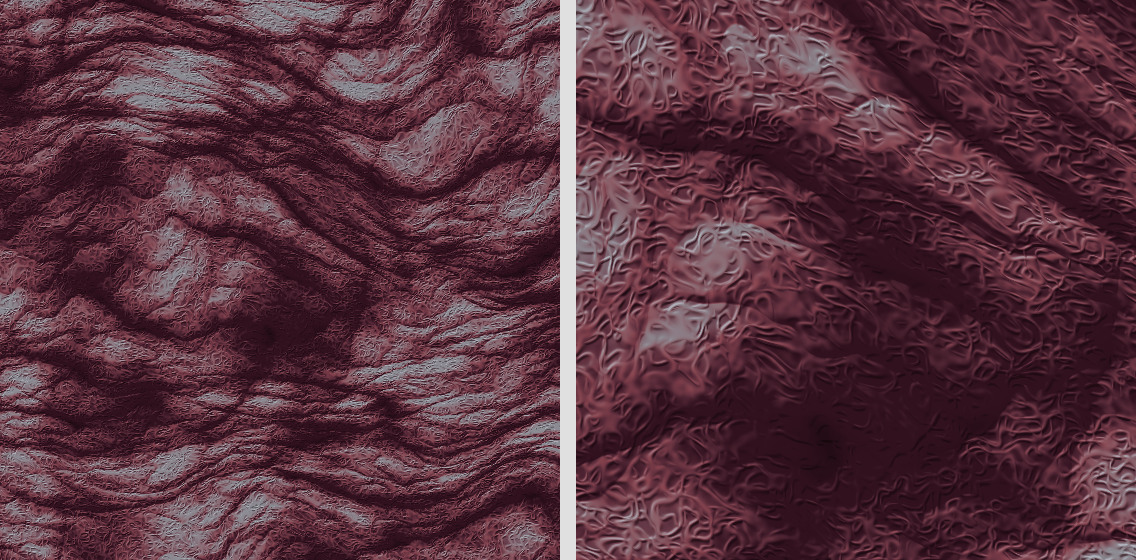
Left: the whole. Right: its middle third, enlarged.
A Shadertoy shader for this texture:

```glsl
// Draws glossy, wrinkled maroon flesh: wavy folds with pale crests, covered in fine wormy ridges.

vec2 hash22(vec2 p) {
    vec3 h = fract(p.xyx * vec3(0.1031, 0.1030, 0.0973));
    h += dot(h, h.yzx + 33.33);
    return fract((h.xx + h.yz) * h.zy);
}

float cornerSlope(vec2 cell, vec2 offset) {
    return dot(hash22(cell) * 2.0 - 1.0, offset);
}

// Gradient noise, centred on zero
float noise(vec2 p) {
    vec2 i = floor(p), f = fract(p);
    vec2 u = f * f * f * (f * (f * 6.0 - 15.0) + 10.0);
    vec2 x = vec2(1.0, 0.0);
    return mix(mix(cornerSlope(i, f), cornerSlope(i + x, f - x), u.x),
               mix(cornerSlope(i + x.yx, f - x.yx), cornerSlope(i + 1.0, f - 1.0), u.x), u.y);
}

// Rounded swellings parted by narrow creases
float swelling(vec2 p) {
    return 1.0 - exp(-8.0 * abs(noise(p)));
}

// Thin raised lines that loop around small pits
float worms(vec2 p) {
    p = mat2(0.8, 0.6, -0.6, 0.8) * p;
    p += 0.5 * vec2(noise(p * 0.7 + 3.7), noise(p * 0.7 + 41.3));
    float coarse = noise(p), fine = noise(p * 1.63 + 19.4);
    return max(exp(-75.0 * coarse * coarse), 0.75 * exp(-55.0 * fine * fine));
}

// Bends the horizontal folds into waves
vec2 flow(vec2 p) {
    float sway = 0.28 * noise(p * 1.9 + 5.3) + 0.06 * noise(p * 5.7 + 2.6);
    float drift = 0.07 * noise(p * 3.6 + 13.8);
    float fray = 0.012 * noise(p * 19.0) + 0.007 * noise(p * 47.0 + 8.1);
    return p + vec2(drift, sway) + vec2(-fray, fray);
}

// x: height of the folds, y: height of the fine ridges
vec2 surface(vec2 p) {
    vec2 q = flow(p);
    float upright = smoothstep(0.05, 0.35, noise(p * 2.1 + vec2(7.4, 2.2)));

    float lengthwise = swelling(q * vec2(2.4, 7.3) + 4.6);
    float crosswise = swelling(q * vec2(7.0, 3.1) + 23.1);
    float folds = 0.46 * mix(lengthwise, crosswise, upright * 0.8);
    folds += 0.22 * swelling(q * vec2(4.6, 15.0) + 9.2);
    folds += 0.16 * mix(crosswise, lengthwise, upright);
    folds += 0.16 * swelling(q * vec2(12.0, 21.0) + 31.7);
    folds += 0.14 * (1.0 - upright) * noise(q * vec2(10.0, 52.0));

    float ridges = worms(mix(p, q, 0.55) * vec2(70.0, 92.0));
    return vec2(folds, ridges);
}

void mainImage(out vec4 fragColor, in vec2 fragCoord) {
    vec2 p = fragCoord / iResolution.y;

    // Relief lit from the upper left
    vec2 here = surface(p);
    vec2 towardLight = surface(p + vec2(-0.0007, 0.0014));
    vec2 facing = here - towardLight;
    float foldLight = clamp(facing.x * 6.0, -0.18, 0.18);

    // Broad light and dark regions
    float region = 0.30 * noise(p * 3.3 + 17.5) + 0.24 * noise(p * 8.1 + 6.4);
    float broad = here.x + foldLight + region;
    float tone = broad + 0.22 * facing.y + 0.18 * (here.y - 0.45);
    tone += 0.16 * noise(p * 190.0);

    // Shadow to flesh, reddest along the ridges
    vec3 color = mix(vec3(0.19, 0.065, 0.115), vec3(0.35, 0.17, 0.23), smoothstep(0.30, 0.68, tone));
    float redness = smoothstep(0.52, 0.86, tone) * (0.35 + 0.65 * here.y);
    color = mix(color, vec3(0.55, 0.27, 0.31), redness);

    // Pale sheen on the crests and wet glints on the ridges
    float sheen = smoothstep(0.64, 1.04, broad + 0.16 * facing.y + 0.08 * (here.y - 0.4));
    color = mix(color, vec3(0.55, 0.57, 0.60), sheen * 0.92);
    float glint = smoothstep(0.2, 0.75, facing.y) * smoothstep(0.3, 0.9, broad);
    color += 0.15 * glint * vec3(0.9, 0.95, 1.0);

    // Darkened ridge undersides and deep creases
    color *= 1.0 - 0.34 * smoothstep(0.1, 0.65, -facing.y);
    color *= mix(0.7, 1.0, smoothstep(0.02, 0.26, here.x + 0.5 * region));

    fragColor = vec4(color, 1.0);
}
```
